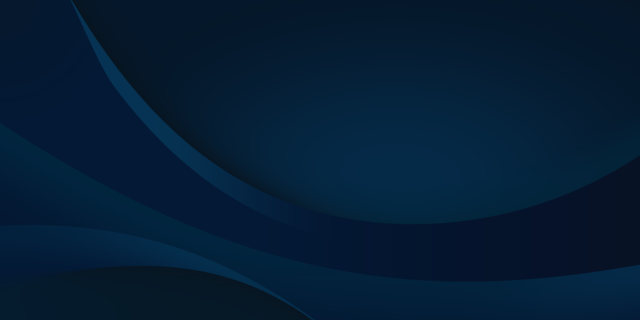
Reproduce this background procedurally as a Shadertoy shader.

```glsl
// Dark navy background of overlapping curved sheets with soft shadows and a dim blue glow.

#define GLOW_CENTER vec2(1.24, 0.43)
#define GLOW_RADIUS vec2(1.02, 0.60)
#define RIBBON_WIDTH 0.070
#define SHADOW_REACH 0.085
#define INK vec3(0.030, 0.080, 0.125)
#define NAVY vec3(0.012, 0.098, 0.208)
#define MIDNIGHT vec3(0.020, 0.072, 0.165)
#define OCEAN vec3(0.018, 0.165, 0.280)
#define RIBBON_BLUE vec3(0.025, 0.200, 0.325)

// Edge heights over x; the canvas spans 2 by 1 units.
float bowlEdge(float x) {
    float u = x - 1.29;
    return 0.2995 + u * u * (0.405 - 0.06 * u + 0.13 * u * u);
}

float sweepEdge(float x) {
    float u = x - 1.458;
    return 0.120 + u * u * (0.21 - 0.045 * u - 0.02 * u * u);
}

float waveEdge(float x) {
    float u = x - 0.1;
    return 0.297 - u * u * (0.31 + 0.08 * u);
}

float hillEdge(float x) {
    float u = x - 0.443;
    return 0.169 - u * u * (0.42 + 0.33 * u);
}

// Turns a vertical gap into an approximate distance to the curve.
float edgeDistance(float gap) {
    float slope = length(vec2(dFdx(gap), dFdy(gap))) * iResolution.y;
    return gap / max(slope, 0.001);
}

float cover(float dist) {
    float soft = 0.8 / iResolution.y;
    return smoothstep(-soft, soft, dist);
}

// Upper sheet: elliptical glow, dark top and a shadow inside its left rim.
vec3 bowlColor(vec2 p, float dist) {
    float radius = length((p - GLOW_CENTER) / GLOW_RADIUS);
    vec3 color = mix(OCEAN, vec3(0.018, 0.092, 0.165), smoothstep(0.05, 1.05, radius));
    color = mix(color, vec3(0.045, 0.075, 0.125),
                0.8 * smoothstep(1.0, 1.5, radius) * smoothstep(0.8, 2.0, p.x));
    color = mix(color, vec3(0.005, 0.155, 0.245),
                0.7 * smoothstep(0.14, 0.0, dist) * smoothstep(0.9, 1.25, p.x));
    float shadow = exp(-max(dist, 0.0) / (0.5 * SHADOW_REACH));
    float strength = mix(0.95, 0.12, smoothstep(0.65, 1.3, p.x));
    return mix(color, INK, shadow * strength);
}

// Middle sheet: navy at the left, darker toward the right.
vec3 sheetColor(vec2 p) {
    vec3 color = mix(NAVY, MIDNIGHT, smoothstep(0.7, 1.75, p.x));
    color = mix(color, vec3(0.030, 0.072, 0.145), smoothstep(1.65, 2.0, p.x));
    float corner = smoothstep(0.45, 0.0, length(p - vec2(0.0, 1.0)));
    return mix(color, vec3(0.022, 0.090, 0.165), 0.7 * corner);
}

// Lower sweep: lit along its upper edge and at the right.
vec3 sweepColor(vec2 p, float dist) {
    vec3 lit = mix(vec3(0.008, 0.145, 0.245), vec3(0.010, 0.132, 0.232),
                   smoothstep(0.5, 1.2, p.x));
    lit = mix(lit, OCEAN, smoothstep(1.4, 2.0, p.x));
    return mix(lit, vec3(0.014, 0.096, 0.200), smoothstep(0.0, 0.23, dist));
}

// Wave: bright crest that narrows to the right.
vec3 waveColor(vec2 p, float dist) {
    vec3 lit = mix(vec3(0.012, 0.130, 0.240), vec3(0.018, 0.180, 0.300),
                   smoothstep(0.0, 0.65, p.x));
    return mix(lit, NAVY, smoothstep(0.0, 0.16, dist));
}

// Bottom hill: near black beneath its rim.
vec3 hillColor(vec2 p, float dist) {
    vec3 base = mix(vec3(0.018, 0.108, 0.180), vec3(0.022, 0.098, 0.155),
                    smoothstep(0.0, 0.6, p.x));
    float shadow = exp(-max(dist, 0.0) / 0.04);
    return mix(base, INK, 0.85 * shadow * smoothstep(0.0, 0.4, p.x));
}

void mainImage(out vec4 fragColor, in vec2 fragCoord) {
    vec2 p = fragCoord / iResolution.xy * vec2(2.0, 1.0);

    // Distances are positive inside each sheet.
    float bowlGap = p.y - bowlEdge(p.x);
    float bowl = edgeDistance(bowlGap);
    float ribbon = edgeDistance(bowlGap + RIBBON_WIDTH * smoothstep(0.19, 0.36, p.x));
    float sweep = edgeDistance(sweepEdge(p.x) - p.y);
    float wave = edgeDistance(waveEdge(p.x) - p.y);
    float hill = edgeDistance(hillEdge(p.x) - p.y);

    // Layers from back to front.
    vec3 color = sheetColor(p);
    float ribbonFade = 1.0 - smoothstep(0.45, 1.05, p.x);
    color = mix(color, RIBBON_BLUE, cover(ribbon) * ribbonFade);
    color = mix(color, bowlColor(p, bowl), cover(bowl));
    color = mix(color, sweepColor(p, sweep), cover(sweep));
    color = mix(color, waveColor(p, wave), cover(wave));
    float hillSoftness = mix(0.035, 0.0, smoothstep(0.0, 0.3, p.x));
    float hillMask = smoothstep(-hillSoftness - 0.8 / iResolution.y,
                                hillSoftness + 0.8 / iResolution.y, hill);
    color = mix(color, hillColor(p, hill), hillMask);

    fragColor = vec4(color, 1.0);
}
```
